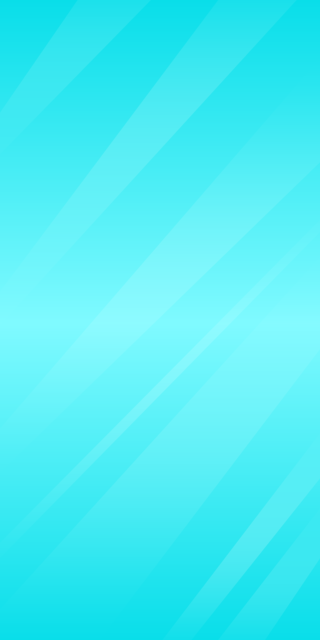
Give the GLSL for this background, as a WebGL 1 fragment shader.

```glsl
precision highp float;
// Bright aqua backdrop: a vertical gradient that is lightest near mid height,
// crossed by slanted translucent light beams. Each beam is the wedge between
// two straight edges, and its light fades out along its length.

uniform vec2 u_resolution;

const vec3 DEEP_AQUA = vec3(0.035, 0.870, 0.915);
const vec3 PALE_AQUA = vec3(0.500, 0.980, 1.000);
const vec3 BEAM_LIGHT = vec3(0.92, 1.0, 1.0);
const float GLOW_HEIGHT = 0.99;

// Signed distance below a line given by its heights at x = 0 and x = 1.
float belowLine(vec2 p, vec2 heights) {
  float slope = heights.y - heights.x;
  return (heights.x + slope * p.x - p.y) / sqrt(1.0 + slope * slope);
}

// Smooth coverage of the positive side of an edge.
float coverage(float signedDistance, float softness) {
  return smoothstep(-softness, softness, signedDistance);
}

// Light between an upper and a lower edge, brightest at height "centre".
float beam(vec2 p, vec2 upper, vec2 lower, float centre, float reach,
           float strength, float softness) {
  float inside = coverage(belowLine(p, upper), softness)
               * coverage(-belowLine(p, lower), softness);
  float fade = 1.0 - smoothstep(0.0, reach, abs(p.y - centre));
  return strength * inside * fade;
}

// Lay translucent light over a colour.
vec3 addLight(vec3 base, float amount) {
  return mix(base, BEAM_LIGHT, amount);
}

// Vertical gradient, deep at both ends and pale at the glow.
vec3 backdrop(float y) {
  float span = y > GLOW_HEIGHT ? 2.0 - GLOW_HEIGHT : GLOW_HEIGHT;
  float distanceToGlow = abs(y - GLOW_HEIGHT) / span;
  return mix(PALE_AQUA, DEEP_AQUA, distanceToGlow);
}

void main() {
  // The canvas spans 1 by 2 units.
  vec2 p = gl_FragCoord.xy / u_resolution * vec2(1.0, 2.0);
  float soft = 0.8 / u_resolution.x;
  vec3 color = backdrop(p.y);

  // Upper beams
  color = addLight(color, beam(p, vec2(1.648, 3.100), vec2(1.518, 2.540), 1.84, 0.42, 0.12, soft));
  color = addLight(color, beam(p, vec2(1.089, 2.425), vec2(0.984, 2.080), 1.62, 0.70, 0.16, soft));

  // Middle beams, with one narrow streak
  color = addLight(color, beam(p, vec2(0.661, 1.819), vec2(0.523, 1.493), 1.15, 0.68, 0.15, soft));
  color = addLight(color, beam(p, vec2(0.304, 1.313), vec2(0.256, 1.275), 0.80, 0.65, 0.18, soft));

  // Lower beams
  color = addLight(color, beam(p, vec2(0.096, 1.197), vec2(-0.411, 0.909), 0.62, 0.65, 0.12, soft));
  color = addLight(color, beam(p, vec2(-0.666, 0.646), vec2(-0.752, 0.505), 0.30, 0.42, 0.19, soft));
  color = addLight(color, beam(p, vec2(-0.880, 0.411), vec2(-1.230, 0.255), 0.17, 0.30, 0.13, soft));

  gl_FragColor = vec4(color, 1.0);
}
```
